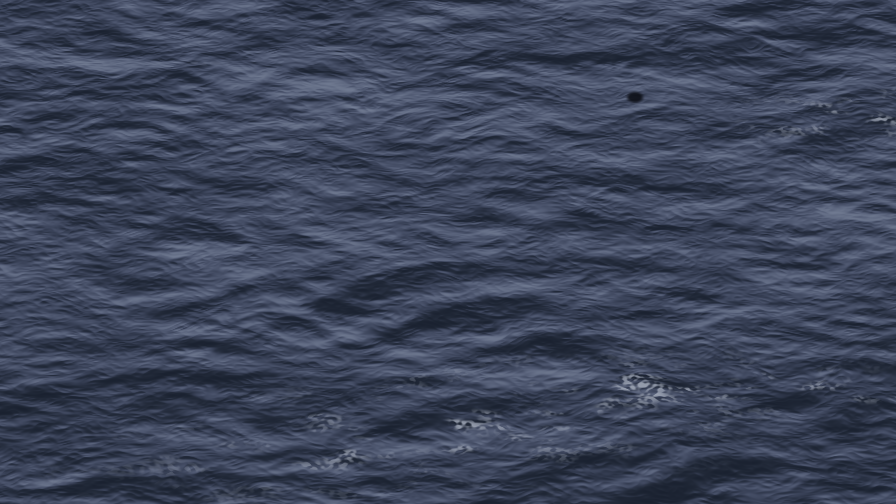
Write a WebGL 2 fragment shader that draws this texture.

```glsl
#version 300 es
precision highp float;
// Dark, choppy open sea under flat light, with scattered patches of foam.
// Ridged noise octaves are shaded by their vertical slope, so each crest
// has a dark near face and a paler back; speckled bands carry the foam.

#define OCTAVES 6
#define BASE_FREQ vec2(2.8, 9.5)
#define LACUNARITY vec2(1.70, 1.62)
#define CONTRAST 0.33
#define ROUGHNESS 0.89
#define CREST_SOFTNESS 0.005
#define MEAN_TONE 0.35
#define SWELL 0.42
#define FOAM_AMOUNT 0.9
#define DEEP_COLOR vec3(0.13, 0.16, 0.22)
#define PALE_COLOR vec3(0.42, 0.46, 0.55)
#define FOAM_COLOR vec3(0.62, 0.65, 0.71)

uniform vec2 u_resolution;
out vec4 fragColor;

// Integer hash giving a gradient in [-1, 1] squared
vec2 hashGradient(ivec2 cell) {
    uvec2 v = uvec2(cell) * 1664525u + 1013904223u;
    v.x += v.y * 1664525u;
    v.y += v.x * 1664525u;
    v ^= v >> 16u;
    v.x += v.y * 1664525u;
    v.y += v.x * 1664525u;
    v ^= v >> 16u;
    return vec2(v & 65535u) / 32767.5 - 1.0;
}

float gradientNoise(vec2 p) {
    ivec2 c = ivec2(floor(p));
    vec2 f = fract(p);
    vec2 u = f * f * f * (f * (f * 6.0 - 15.0) + 10.0);
    float a = dot(hashGradient(c), f);
    float b = dot(hashGradient(c + ivec2(1, 0)), f - vec2(1, 0));
    float d = dot(hashGradient(c + ivec2(0, 1)), f - vec2(0, 1));
    float e = dot(hashGradient(c + ivec2(1, 1)), f - vec2(1, 1));
    return mix(mix(a, b, u.x), mix(d, e, u.x), u.y);
}

// Depth below a rounded crest line
float trough(vec2 p) {
    float n = gradientNoise(p);
    return sqrt(n * n + CREST_SOFTNESS);
}

// Sum of the vertical slopes of all wave sizes
float waveShade(vec2 p) {
    const float STEP = 0.10;
    float shade = 0.0, weight = CONTRAST;
    vec2 freq = BASE_FREQ;
    for (int i = 0; i < OCTAVES; i++) {
        float k = float(i);
        float tilt = 0.16 * (fract(k * 0.618 + 0.3) * 2.0 - 1.0);
        vec2 q = vec2(p.x, p.y + tilt * p.x) * freq + k * vec2(17.3, 31.7);
        float above = trough(q + vec2(0.0, STEP));
        float below = trough(q - vec2(0.0, STEP));
        shade += weight * (above - below) / (2.0 * STEP);
        weight *= ROUGHNESS;
        freq *= LACUNARITY;
    }
    return shade;
}

// Soft elliptical zone, tilted by a slope
float zone(vec2 p, vec2 center, vec2 radius, float slope) {
    vec2 d = p - center;
    d.y -= slope * d.x;
    d /= radius;
    return exp(-dot(d, d));
}

void main() {
    vec2 p = gl_FragCoord.xy / u_resolution.y;
    float middle = 0.5 * u_resolution.x / u_resolution.y;

    // Mild perspective and a bend that breaks up straight crests
    vec2 sea = vec2((p.x - middle) * (1.0 + 0.25 * p.y), p.y * (1.0 + 0.22 * p.y));
    sea.y += 0.025 * gradientNoise(sea * vec2(3.5, 5.0) + 7.0);
    sea.y += 0.008 * gradientNoise(sea * vec2(14.0, 26.0) + 11.0);
    sea.x += 0.030 * gradientNoise(sea * vec2(6.0, 18.0) + 23.0);

    // Water tone: wave slopes, broad swell and a darker foreground
    float tone = MEAN_TONE + waveShade(sea);
    tone += SWELL * gradientNoise(sea * vec2(1.7, 6.0) + 41.0);
    tone += 0.14 * (smoothstep(0.05, 0.5, p.y) - 0.72);

    // Compress both ends, then colour with bluer middle tones
    tone = tone < 0.12 ? 0.12 - 0.24 * (1.0 - exp((tone - 0.12) * 4.0)) : tone;
    tone = tone > 0.75 ? 0.75 + 0.45 * (1.0 - exp((0.75 - tone) * 2.2)) : tone;
    vec3 color = mix(DEEP_COLOR, PALE_COLOR, tone);
    color.b += 0.075 * max(tone * (1.0 - tone), 0.0);

    // Foam: streaky patches cut into fine speckles
    float cover = zone(p, vec2(1.42, 0.235), vec2(0.50, 0.028), -0.03)
                + zone(p, vec2(0.90, 0.145), vec2(0.50, 0.085), 0.12)
                + zone(p, vec2(1.72, 0.770), vec2(0.20, 0.045), 0.05)
                + 0.6 * zone(p, vec2(0.45, 0.865), vec2(0.13, 0.010), 0.0);
    float patches = gradientNoise(sea * vec2(6.0, 24.0) + 61.0)
                  + 0.6 * gradientNoise(sea * vec2(17.0, 55.0) + 73.0);
    float speckle = gradientNoise(sea * vec2(75.0, 135.0) + 83.0)
                  + 0.5 * gradientNoise(sea * vec2(41.0, 93.0) + 97.0);
    float foam = min(cover, 1.0) * smoothstep(0.0, 0.40, patches)
               * smoothstep(-0.10, 0.30, speckle + 0.25 * patches);
    color = mix(color, FOAM_COLOR, FOAM_AMOUNT * foam);

    // Small dark float on the far water
    float blot = length((p - vec2(1.26, 0.807)) / vec2(0.019, 0.013));
    color = mix(color, vec3(0.05, 0.06, 0.09), 0.9 * (1.0 - smoothstep(0.5, 1.1, blot)));

    fragColor = vec4(color, 1.0);
}
```
